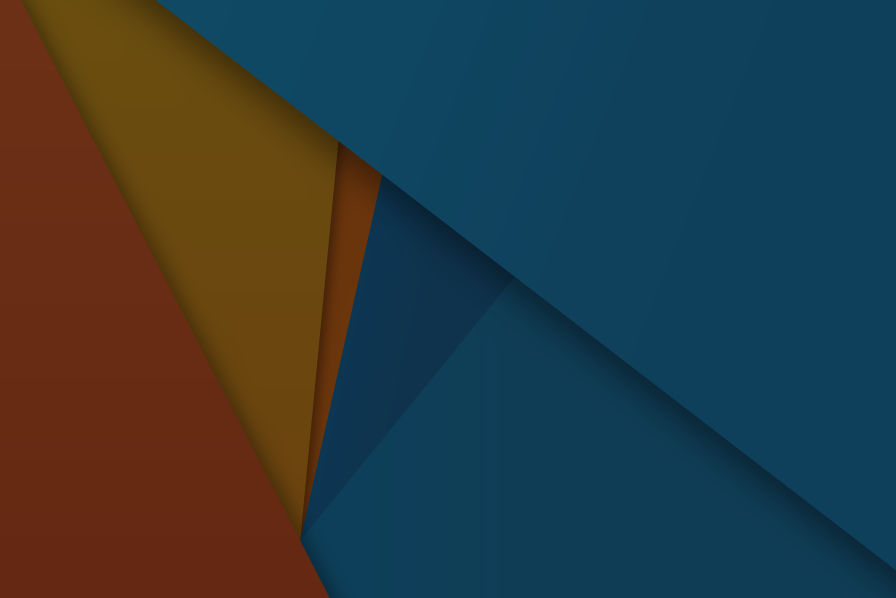
Write a Shadertoy shader that draws this background.

```glsl
// Overlapping paper sheets in muted red, amber, orange and blue.
// Each sheet is a half-plane with a soft gradient; the sheets are laid from
// bottom to top, and each upper sheet casts a shadow on those beneath it.

#define FOLD_POINT vec2(0.502, 0.096)
#define SHEET_TOP vec2(0.260, 1.0)
#define SHEET_END vec2(1.500, 0.045)
#define SHEET_SHADOW 0.34
#define SHEET_BLUR 0.050
#define RED_SHADOW 0.26
#define RED_BLUR 0.026
#define AMBER_SHADOW 0.32
#define AMBER_BLUR 0.018

// Signed distance to the line a-b; positive to the right of a downward line.
float lineSide(vec2 p, vec2 a, vec2 b) {
    vec2 along = normalize(b - a);
    return dot(p - a, vec2(-along.y, along.x));
}

// Antialiased coverage of the region where d is positive.
float cover(float d) {
    return clamp(d * iResolution.y + 0.5, 0.0, 1.0);
}

// Light left at distance d away from a shadow-casting edge.
float shade(float d, float strength, float blur) {
    float t = max(d, 0.0) / blur;
    return 1.0 - strength * exp(-t * (0.6 + t));
}

void mainImage(out vec4 fragColor, in vec2 fragCoord) {
    vec2 p = fragCoord / iResolution.y;

    // Edges of the sheets
    float redEdge = lineSide(p, vec2(0.035, 1.0), FOLD_POINT);
    float amberEdge = lineSide(p, vec2(0.566, 0.764), FOLD_POINT);
    float orangeEdge = lineSide(p, vec2(0.639, 0.707), FOLD_POINT);
    float navyEdge = lineSide(p, vec2(0.859, 0.535), FOLD_POINT);
    float sheetEdge = lineSide(p, SHEET_TOP, SHEET_END);

    // Paper colours
    vec3 lowerBlue = mix(vec3(0.052, 0.248, 0.355), vec3(0.062, 0.240, 0.338),
                         smoothstep(0.5, 0.9, p.x));
    vec3 navy = mix(vec3(0.050, 0.210, 0.320), vec3(0.058, 0.200, 0.302),
                    smoothstep(0.0, 0.14, orangeEdge));
    vec3 orange = mix(vec3(0.430, 0.215, 0.045), vec3(0.410, 0.205, 0.050), p.y);
    vec3 amber = mix(vec3(0.420, 0.255, 0.055), vec3(0.415, 0.305, 0.060), p.y);
    vec3 red = mix(vec3(0.395, 0.158, 0.072), vec3(0.425, 0.190, 0.090), p.y);
    vec3 upperBlue = mix(vec3(0.058, 0.285, 0.390), vec3(0.060, 0.250, 0.358),
                         smoothstep(0.3, 1.4, p.x + 0.4 * (1.0 - p.y)));

    // Lower folds
    vec3 color = mix(lowerBlue, navy, cover(-navyEdge));
    color = mix(color, orange * shade(amberEdge, AMBER_SHADOW, AMBER_BLUR),
                cover(-orangeEdge));
    color = mix(color, amber, cover(-amberEdge));

    // Shadows of the two top sheets, then the sheets themselves
    color *= shade(-sheetEdge, SHEET_SHADOW, SHEET_BLUR);
    color *= shade(redEdge, RED_SHADOW, RED_BLUR);
    color = mix(color, upperBlue, cover(sheetEdge));
    color = mix(color, red, cover(-redEdge));

    fragColor = vec4(color, 1.0);
}
```
